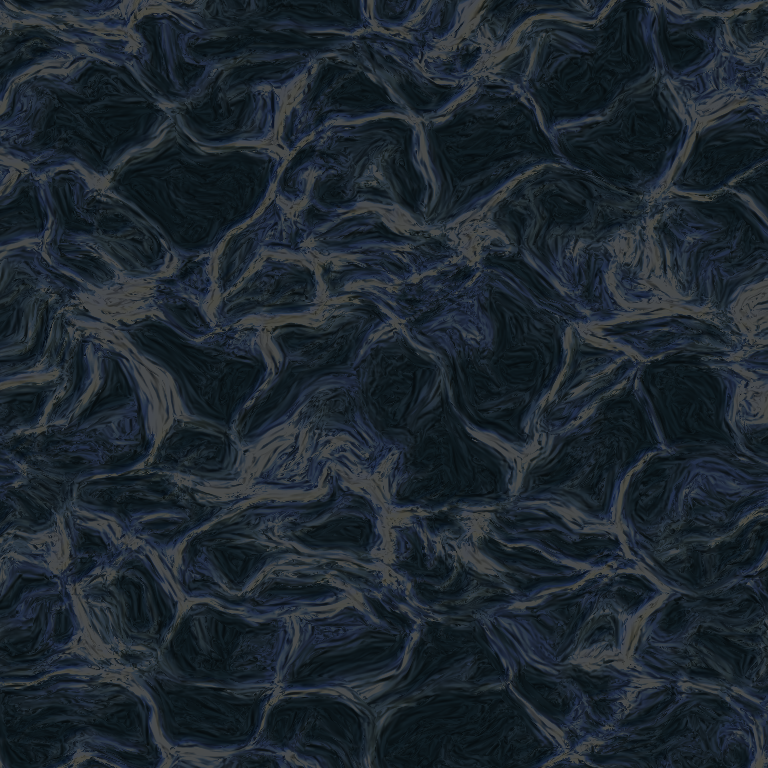
A three.js fragment shader for this texture:

```glsl
// Dark water-like web: faint warped cell borders and curled ridged strands form
// pale veins, then fine brush fibres are drawn by averaging gradient noise along
// the local vein direction, which comes from a small structure tensor.

varying vec2 vUv;

const vec3 ABYSS = vec3(0.047, 0.088, 0.108);
const vec3 DEEP  = vec3(0.090, 0.130, 0.160);
const vec3 TEAL  = vec3(0.130, 0.170, 0.190);
const vec3 BLUE  = vec3(0.118, 0.158, 0.240);
const vec3 SLATE = vec3(0.172, 0.222, 0.272);
const vec3 ASH   = vec3(0.264, 0.276, 0.284);
const vec3 FRINGE = vec3(0.030, 0.010, -0.060); // ochre one side, blue the other

const vec2 CELLS = vec2(6.0, 8.2);    // cells across and up
const float VEIN_WIDTH = 0.105;       // in cell units
const vec2 STRAND_SCALE = vec2(8.0, 12.0);
const float STRAND_GAIN = 0.60;
const float CURL_GAIN = 0.38;
const float FIBRE_SCALE = 190.0;
const float FRAY_SCALE = 90.0;
const float FIBRE_LENGTH = 0.017;     // half length of a fibre
const float FIBRE_GAIN = 5.0;
const float FRAY_PUSH = 0.006;        // how far fibres fray the veins
const float FIBRE_SHADE = 0.46;
const float TENSOR_RADIUS = 0.008;
const float SLOPE_STEP = 0.006;
const float TAU = 6.28319;

vec2 hash2(vec2 p) {
  vec3 q = fract(p.xyx * vec3(0.1031, 0.1030, 0.0973));
  q += dot(q, q.yzx + 33.33);
  return fract((q.xx + q.yz) * q.zy);
}

float cornerSlope(vec2 cell, vec2 offset) {
  float angle = TAU * hash2(cell).x;
  return dot(vec2(cos(angle), sin(angle)), offset);
}

float gradientNoise(vec2 p) {
  vec2 i = floor(p), f = fract(p);
  vec2 u = f * f * f * (f * (f * 6.0 - 15.0) + 10.0);
  vec2 e = vec2(1.0, 0.0);
  float low = mix(cornerSlope(i, f), cornerSlope(i + e, f - e), u.x);
  float high = mix(cornerSlope(i + e.yx, f - e.yx), cornerSlope(i + e.xx, f - e.xx), u.x);
  return mix(low, high, u.y);
}

vec2 noise2(vec2 p) {
  return vec2(gradientNoise(p), gradientNoise(p + vec2(37.2, 91.7)));
}

// Bright where the noise crosses zero.
float ridge(vec2 p, float sharpness) {
  return max(0.0, 1.0 - sharpness * abs(gradientNoise(p)));
}

// Gap between the two nearest cell seeds: zero on the borders.
float cellBorder(vec2 p) {
  vec2 i = floor(p), f = fract(p);
  float nearest = 8.0, second = 8.0;
  for (int y = -1; y <= 1; y++) {
    for (int x = -1; x <= 1; x++) {
      vec2 cell = vec2(float(x), float(y));
      float d = length(cell + hash2(i + cell + 50.0) - f);
      second = min(second, max(nearest, d));
      nearest = min(nearest, d);
    }
  }
  return second - nearest;
}

// Brightness of the web: broken veins plus patches of finer curled strands.
float webHeight(vec2 p) {
  vec2 q = p + 0.080 * noise2(p * 5.0 + 3.0) + 0.036 * noise2(p * 13.0 + 8.0);
  q += 0.006 * noise2(p * 34.0 + 15.0);
  float spread = gradientNoise(q * 6.0 + 21.0);
  float border = cellBorder(q * CELLS) / (VEIN_WIDTH * (1.0 + 1.2 * spread));
  float strength = max(0.1, 0.56 + 1.0 * gradientNoise(q * 8.0 + 63.0));
  float vein = strength * exp(-border * border);
  float strands = STRAND_GAIN * ridge(q * STRAND_SCALE, 5.0)
                + CURL_GAIN * ridge(q * STRAND_SCALE * 2.3 + 5.0, 4.5);
  float patchiness = mix(0.10, 1.0, smoothstep(-0.32, 0.34, gradientNoise(q * 5.5 + 44.0)));
  return vein + patchiness * (strands + 0.06);
}

// Smoothed direction along the veins, averaged as doubled angles.
vec2 veinDirection(vec2 p) {
  float drift = 1.57 + 2.0 * gradientNoise(p * 8.0 + 12.0);
  vec2 tensor = 5.0 * vec2(cos(2.0 * drift), sin(2.0 * drift));
  for (int y = 0; y < 2; y++) {
    for (int x = 0; x < 2; x++) {
      vec2 s = p - 0.5 * SLOPE_STEP + TENSOR_RADIUS * (2.0 * vec2(float(x), float(y)) - 1.0);
      float h = webHeight(s);
      vec2 g = vec2(webHeight(s + vec2(SLOPE_STEP, 0.0)) - h,
                    webHeight(s + vec2(0.0, SLOPE_STEP)) - h) / SLOPE_STEP;
      tensor += vec2(g.x * g.x - g.y * g.y, 2.0 * g.x * g.y);
    }
  }
  float acrossAngle = 0.5 * atan(tensor.y, tensor.x + 0.0001);
  return vec2(-sin(acrossAngle), cos(acrossAngle));
}

// Fine fibres in x, coarser fraying in y.
vec2 fibres(vec2 p, vec2 along) {
  vec2 sum = vec2(0.0);
  float total = 0.0;
  for (int i = -7; i <= 7; i++) {
    float t = float(i) / 7.0;
    float weight = 1.0 - 0.8 * t * t;
    vec2 s = p + along * t * FIBRE_LENGTH;
    sum += weight * vec2(gradientNoise(s * FIBRE_SCALE), gradientNoise(s * FRAY_SCALE + 9.0));
    total += weight;
  }
  return clamp(FIBRE_GAIN * sum / total * vec2(1.0, 0.65), -1.0, 1.0);
}

void main() {
  vec2 fibre = fibres(vUv, veinDirection(vUv));

  // Fray the veins along the fibres and find their coloured flanks
  vec2 frayed = vUv + vec2(0.55, 0.83) * FRAY_PUSH * (0.5 * fibre.x + 0.8 * fibre.y);
  float height = webHeight(frayed);
  float flank = clamp(height - webHeight(frayed + vec2(0.004, -0.004)), -0.5, 0.5);
  float tone = height * (1.0 + 0.50 * fibre.x + 0.42 * fibre.y) + 0.03 * fibre.x;

  // Shade from the dark cell floors to the ashen crests
  float blueness = smoothstep(-0.25, 0.15, gradientNoise(vUv * 9.0 + 70.0));
  vec3 color = mix(ABYSS, DEEP, smoothstep(0.0, 0.20, tone));
  color = mix(color, mix(TEAL, BLUE, blueness), smoothstep(0.16, 0.40, tone));
  color = mix(color, SLATE, smoothstep(0.38, 0.60, tone));
  color = mix(color, ASH, smoothstep(0.56, 0.78, tone));

  // Fibres darken everywhere but lighten only the floors
  float lightest = mix(0.55, 0.08, smoothstep(0.25, 0.60, tone));
  color = color * (1.0 + FIBRE_SHADE * min(fibre.x, lightest)) + FRINGE * flank;
  gl_FragColor = vec4(clamp(color, 0.0, 1.0), 1.0);
}
```
